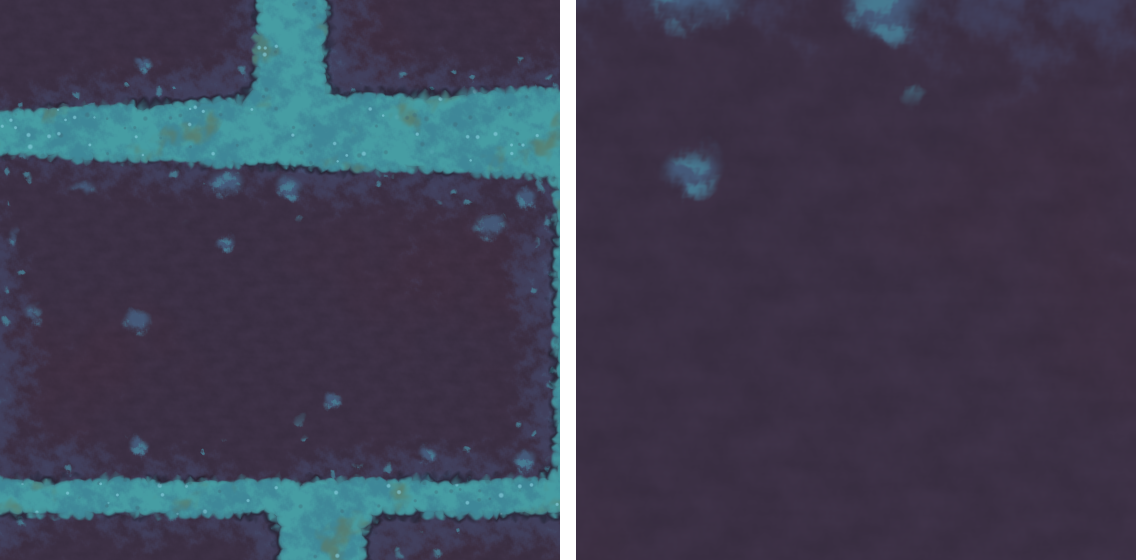
Left, the full canvas; right, a detail of the centre.
Give the GLSL for this texture, as a three.js fragment shader.

```glsl
varying vec2 vUv;

const vec3 BRICK = vec3(0.232, 0.188, 0.268);
const vec3 BRICK_WARM = vec3(0.250, 0.180, 0.250);
const vec3 HAZE = vec3(0.255, 0.260, 0.380);
const vec3 STAIN = vec3(0.280, 0.400, 0.540);
const vec3 MORTAR = vec3(0.275, 0.615, 0.640);
const vec3 MORTAR_DEEP = vec3(0.245, 0.530, 0.595);
const vec3 MORTAR_EDGE = vec3(0.240, 0.400, 0.460);
const vec3 OCHRE = vec3(0.360, 0.470, 0.390);
const vec3 GLINT = vec3(0.520, 0.800, 0.860);

const float BED_Y = 0.112;        // centre of the lower bed joint
const float COURSE = 0.651;       // height of one course
const float BED_HALF = 0.033;     // half width of the lower bed joint
const float BED_GROWTH = 0.010;   // extra half width per course
const float BED_FLARE = 0.038;    // widening of the upper bed to the right
const float BRICK_PITCH = 1.15;
const float JOINT_X = 0.5475;
const float JOINT_DRIFT = 0.0275;
const float BOND_SHIFT = 0.5125;
const float JOINT_HALF = 0.0705;
const float CORNER = 0.045;       // rounding where joints meet
const float EDGE_SOFT = 0.0045;

float hash(vec2 p) {
  return fract(sin(dot(p, vec2(127.1, 311.7))) * 43758.5);
}

// Nearest cell point: distance and random id
vec2 cells(vec2 p) {
  vec2 base = floor(p);
  vec2 best = vec2(9.0, 0.0);
  for (int j = -1; j <= 1; j++) {
    for (int i = -1; i <= 1; i++) {
      vec2 c = base + vec2(float(i), float(j));
      vec2 jitter = 0.2 + 0.6 * vec2(hash(c), hash(c + 37.2));
      float d = length(c + jitter - p);
      if (d < best.x) best = vec2(d, hash(c + 71.9));
    }
  }
  return best;
}

// Layered, rotated sines, roughly -1 to 1
float waves(vec2 p) {
  float sum = 0.0;
  float amp = 0.5;
  for (int i = 0; i < 5; i++) {
    sum += amp * sin(p.x + 1.7 * sin(p.y));
    p = mat2(1.5, 1.1, -1.1, 1.5) * p + vec2(2.3, 4.1);
    amp *= 0.6;
  }
  return sum;
}

// Soft spots in a random share of the cells
float flecks(vec2 p, float share) {
  vec2 c = cells(p);
  float radius = 0.18 + 0.22 * fract(c.y * 17.0);
  return smoothstep(1.0 - share, 1.02 - share, c.y) * (1.0 - smoothstep(0.3 * radius, radius, c.x));
}

float smoothMin(float a, float b, float k) {
  float h = max(k - abs(a - b), 0.0) / k;
  return min(a, b) - 0.25 * h * h * k;
}

// Signed distance to the mortar, negative inside
float mortarDistance(vec2 uv) {
  float course = (uv.y - BED_Y) / COURSE;
  float bed = floor(course + 0.5);
  float row = floor(course);
  float bedHalf = BED_HALF + bed * (BED_GROWTH + BED_FLARE * uv.x);
  float bedDist = abs(uv.y - BED_Y - bed * COURSE) - bedHalf;
  float jointX = JOINT_X - JOINT_DRIFT * row + BOND_SHIFT * (1.0 - mod(row, 2.0));
  float across = mod(uv.x - jointX + 0.5 * BRICK_PITCH, BRICK_PITCH) - 0.5 * BRICK_PITCH;
  float jointDist = abs(across) - JOINT_HALF + 0.0075 * row;
  return smoothMin(bedDist, jointDist, CORNER);
}

void main() {
  vec2 uv = vUv;
  float rough = waves(uv * 27.0);
  float grain = waves(uv * 95.0 + 8.0);
  float crumb = cells(uv * 48.0 + 0.4 * rough).x;
  float dist = mortarDistance(uv) + 0.006 * rough + 0.016 * (crumb - 0.4);
  float rim = 1.0 - smoothstep(0.0, 0.13, dist);

  // Brick face with a dusty blue haze towards its edges
  float patches = waves(uv * 6.0 + 3.0);
  vec3 brick = mix(BRICK, BRICK_WARM, smoothstep(-0.2, 0.9, patches) * 0.6);
  brick *= 1.0 + 0.045 * grain + 0.02 * waves(uv * vec2(12.0, 160.0));
  float dust = 0.65 * rim + 0.28 * patches + 0.22 * grain + 0.16 * rough;
  brick = mix(brick, HAZE, 0.85 * smoothstep(0.3, 0.85, dust));
  brick = mix(brick, STAIN, 0.65 * smoothstep(0.85, 1.3, dust));

  // Splashes and chips of mortar on the brick
  vec2 warped = uv + 0.007 * vec2(rough, grain);
  float splash = flecks(warped * vec2(11.0, 13.0) + 5.0, 0.07 + 0.12 * rim);
  float chips = flecks(warped * 34.0, 0.015 + 0.17 * rim * rim);
  brick = mix(brick, STAIN, 0.75 * splash);
  brick = mix(brick, mix(STAIN, MORTAR, 0.5), 0.8 * max(chips, splash * smoothstep(0.0, 0.7, grain)));

  // Broken shadow line along the brick edge
  float shadow = (1.0 - smoothstep(0.002, 0.014, dist)) * smoothstep(-0.3, 0.5, patches + rough);
  brick *= 1.0 - 0.35 * shadow;

  // Grainy mortar with ochre stains, pits and glints
  vec3 mortar = mix(MORTAR_DEEP, MORTAR, smoothstep(-0.6, 0.5, 0.6 * rough + 0.5 * grain));
  float ochre = smoothstep(0.45, 1.1, waves(uv * 19.0 + 1.0) + 0.4 * smoothstep(0.84, 0.93, uv.y));
  mortar = mix(mortar, OCHRE, 0.7 * ochre);
  mortar = mix(mortar, MORTAR_EDGE, 0.4 * flecks(uv * 60.0 + 9.0, 0.12));
  mortar = mix(mortar, GLINT, 0.65 * flecks(uv * 64.0, 0.07));
  mortar = mix(mortar, MORTAR_EDGE, 0.55 * smoothstep(-0.012, 0.002, dist));

  float cover = 1.0 - smoothstep(-EDGE_SOFT, EDGE_SOFT, dist);
  gl_FragColor = vec4(mix(brick, mortar, cover), 1.0);
}
```
